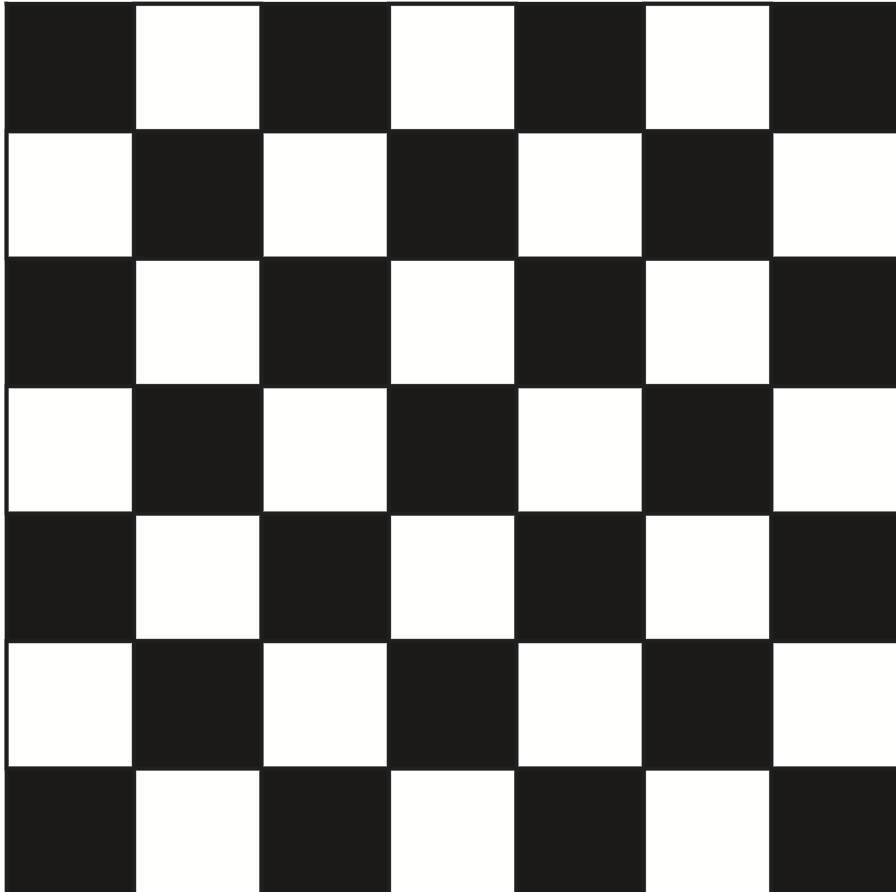
Give the GLSL for this pattern, as a Shadertoy shader.

```glsl
// Black and white checkerboard with thin dark grid lines and a narrow white margin at the top left.

const vec3 INK   = vec3(0.11, 0.10, 0.09);
const vec3 LINE  = vec3(0.12, 0.12, 0.125);
const vec3 PAPER = vec3(1.00, 1.00, 0.995);

// Lengths are fractions of the canvas width
const float PITCH     = 0.14225;               // side of one square
const float HALF_LINE = 0.0024;                // half the grid line width
const vec2  CORNER    = vec2(0.0073, 0.0042);  // board corner, from the top left
const float SOFTNESS  = 0.0018;                // slight print blur on edges

// Coverage of a shape from its signed distance (negative inside)
float coverage(float dist, float blur) {
    return 1.0 - smoothstep(-0.5 * blur, 0.5 * blur, dist);
}

// Signed distance to an axis-aligned square
float squareDistance(vec2 p, float halfSide) {
    vec2 d = abs(p) - halfSide;
    return length(max(d, 0.0)) + min(max(d.x, d.y), 0.0);
}

// 1 on odd squares, 0 on even ones
float checkerParity(vec2 cell) {
    return mod(cell.x + cell.y, 2.0);
}

// Colour of the board at p, measured right and down from its corner
vec3 checkerboard(vec2 p, float pitch, float halfLine, float blur) {
    vec2 cell = floor(p / pitch);
    vec2 local = p - (cell + 0.5) * pitch;
    float inside = coverage(squareDistance(local, 0.5 * pitch - halfLine), blur);
    return mix(LINE, mix(INK, PAPER, checkerParity(cell)), inside);
}

void mainImage(out vec4 fragColor, in vec2 fragCoord) {
    vec2 fromTop = vec2(fragCoord.x, iResolution.y - fragCoord.y) / iResolution.x;
    vec2 p = fromTop - CORNER;
    float blur = max(SOFTNESS, 1.2 / iResolution.x);

    vec3 color = checkerboard(p, PITCH, HALF_LINE, blur);

    // White margin outside the border line
    float boardDist = -min(p.x, p.y) - HALF_LINE;
    color = mix(PAPER, color, coverage(boardDist, blur));

    fragColor = vec4(color, 1.0);
}
```
